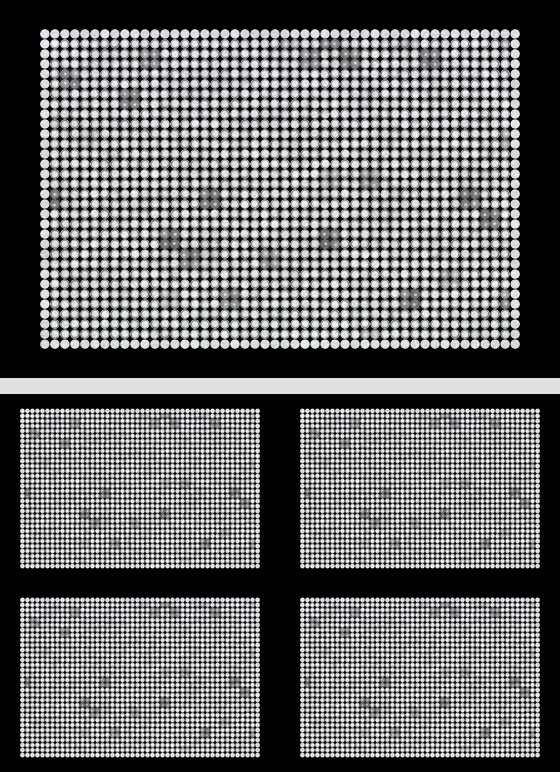
Top: one tile. Bottom: repeated 2 by 2.
A Shadertoy shader for this pattern:

```glsl
// Plate of 48 by 32 pale round wells on black, with worn two by two groups.

const vec2 GRID = vec2(48.0, 32.0);

float hash(vec2 p) {
    vec3 q = fract(vec3(p.xyx) * 0.1031);
    q += dot(q, q.yzx + 33.33);
    return fract((q.x + q.y) * q.z);
}

vec2 gradient(vec2 lattice, vec2 period) {
    float angle = 6.2832 * hash(mod(lattice, period) + 7.0);
    return vec2(cos(angle), sin(angle));
}

// Gradient noise that wraps after a whole period.
float noise(vec2 p, vec2 period) {
    vec2 i = floor(p), f = p - i;
    vec2 u = f * f * f * (f * (f * 6.0 - 15.0) + 10.0);
    vec2 e = vec2(0.0, 1.0);
    float a = dot(gradient(i, period), f);
    float b = dot(gradient(i + e.yx, period), f - e.yx);
    float c = dot(gradient(i + e.xy, period), f - e.xy);
    float d = dot(gradient(i + e.yy, period), f - e.yy);
    return mix(mix(a, b, u.x), mix(c, d, u.x), u.y);
}

void mainImage(out vec4 fragColor, in vec2 fragCoord) {
    // Centred grid of square cells, framed by a black margin.
    float pitch = 0.02647;
    vec2 p = (fragCoord - 0.5 * iResolution.xy) / (iResolution.y * pitch) + 0.5 * GRID;
    float px = 1.0 / (iResolution.y * pitch);
    vec2 cell = floor(p), local = p - cell - 0.5;
    vec2 block = floor(cell / 2.0);
    float inside = step(0.0, min(min(p.x, GRID.x - p.x), min(p.y, GRID.y - p.y)));
    float border = 1.0 - step(0.5, min(min(cell.x, GRID.x - 1.0 - cell.x),
                                       min(cell.y, GRID.y - 1.0 - cell.y)));

    // Wear is shared by each block of four and is heavier near the bottom.
    float chance = hash(block + 51.0) - 0.07 * p.y / GRID.y;
    float wear = smoothstep(0.84, 0.97, chance) * (1.0 - border);
    wear *= mix(0.65, 1.0, hash(cell + 19.0));

    // Bright centre, slightly off axis, in a grey wall with a pale lip.
    vec2 shift = 0.09 * (vec2(hash(cell + 3.0), hash(cell + 83.0)) - 0.5);
    float edge = length(local);
    float core = length(local - shift);
    float width = 0.30 + 0.05 * hash(cell + 131.0);
    float shade = mix(0.51, 0.90, smoothstep(width + 0.10, width - 0.07, core));
    shade += 0.13 * smoothstep(0.05, 0.0, abs(edge - 0.43));

    // Worn wells turn grey and keep a small glint.
    float glint = smoothstep(0.21, 0.07, length(local - 2.0 * shift));
    shade = mix(shade, 0.43 + 0.37 * glint, wear);
    shade = mix(shade, 0.87, border * smoothstep(0.47, 0.40, edge));

    // Mottling, and unevenness from well to well.
    shade += 0.09 * noise(p * 4.0, GRID * 4.0) + 0.05 * noise(p / 4.0, GRID / 4.0);
    shade += 0.05 * (hash(cell + 211.0) - 0.5);

    // Gaps stay black apart from a faint haze around wear.
    float well = smoothstep(0.485 + 0.5 * px, 0.485 - 0.5 * px, edge);
    float value = mix(0.01 + 0.16 * wear, shade, well);
    vec3 tint = mix(vec3(0.99, 1.01, 0.99), vec3(1.0, 0.985, 1.015), p.y / GRID.y);
    fragColor = vec4(mix(vec3(0.005), value * tint, inside), 1.0);
}
```
